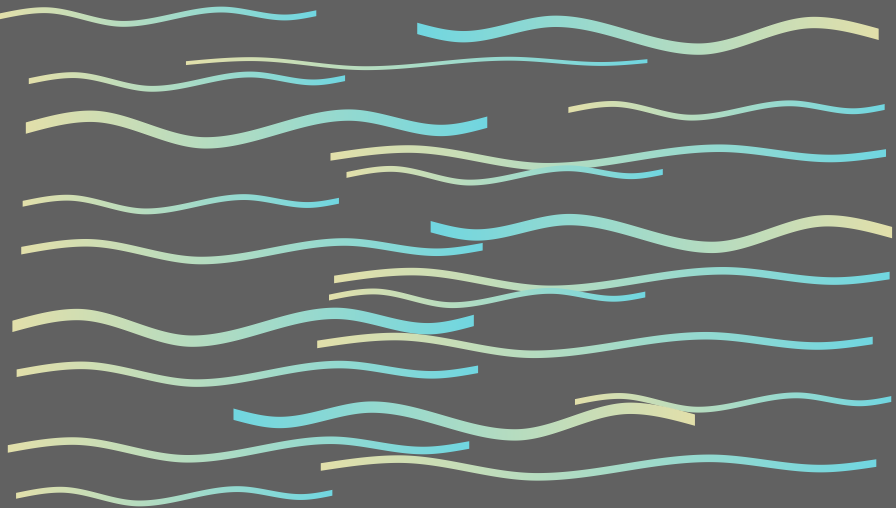
A WebGL 1 fragment shader for this pattern:

```glsl
precision highp float;

uniform vec2 u_resolution;

const int RIBBON_COUNT = 21;
const vec3 GROUND = vec3(0.38);
const vec3 SAND = vec3(0.886, 0.875, 0.667);
const vec3 AQUA = vec3(0.44, 0.84, 0.88);

// Evenly spread pseudo-random value for a ribbon index
float spread(float index, float stride) {
  return fract(index * stride);
}

// Wave height along a ribbon: crest, deep trough, crest, shallow trough
float waveProfile(float t) {
  return -1.0
    + 2.00 * smoothstep(-0.14, 0.14, t)
    - 2.25 * smoothstep(0.14, 0.39, t)
    + 2.35 * smoothstep(0.39, 0.70, t)
    - 1.30 * smoothstep(0.70, 0.90, t)
    + 1.40 * smoothstep(0.90, 1.10, t);
}

// Soft step that is one where the signed distance is inside (positive)
float coverage(float inside, float pixel) {
  return clamp(0.5 + inside / pixel, 0.0, 1.0);
}

// Paints one ribbon with upright ends over the base colour
vec3 paintRibbon(vec3 base, vec2 p, vec2 start, float len, float swell,
                 float flip, float pixel) {
  float along = (p.x - start.x) / len;
  float t = clamp(mix(along, 1.0 - along, flip), 0.0, 1.0);
  float offset = abs(p.y - start.y - swell * waveProfile(t));
  float band = coverage(0.48 * swell - offset, pixel);
  float ends = coverage(0.5 * len - abs(p.x - start.x - 0.5 * len), pixel);
  return mix(base, mix(SAND, AQUA, t), band * ends);
}

// Horizontal placement: 0 hugs the left side, 1 the right side
float columnOf(float index, float jitter) {
  float slot = mod(index, 5.0);
  if (slot == 2.0) return mix(0.4, 0.6, jitter);
  float isRight = step(0.5, mod(slot, 3.0));
  return mix(0.07 * jitter, 1.0 - 0.07 * jitter, isRight);
}

void main() {
  vec2 p = gl_FragCoord.xy / u_resolution.x;
  float height = u_resolution.y / u_resolution.x;
  float pixel = 1.0 / u_resolution.x;
  vec3 color = GROUND;

  for (int i = 0; i < RIBBON_COUNT; i++) {
    float index = float(i);
    float size = spread(index, 0.7549);
    float jitter = spread(index, 0.5698);
    float column = columnOf(index, jitter);
    float isCentre = step(abs(column - 0.5), 0.2);

    // Short, medium and bold ribbons
    float len = 0.353;
    float swell = 0.0068;
    if (size > 0.6) {
      len = 0.515;
      swell = 0.0132;
    } else if (size > 0.3) {
      len = mix(0.515, 0.62, step(0.7, column));
      swell = mix(0.0088, 0.0045, isCentre);
    }

    // Staggered rows from top to bottom
    float row = height * (1.0 - (index + 0.45) / float(RIBBON_COUNT));
    vec2 start = vec2(column * (1.0 - len), row + 0.012 * (jitter - 0.5));
    float flip = 1.0 - step(0.5, abs(mod(index, 8.0) - 1.0));
    color = paintRibbon(color, p, start, len, swell, flip, pixel);
  }

  gl_FragColor = vec4(color, 1.0);
}
```
